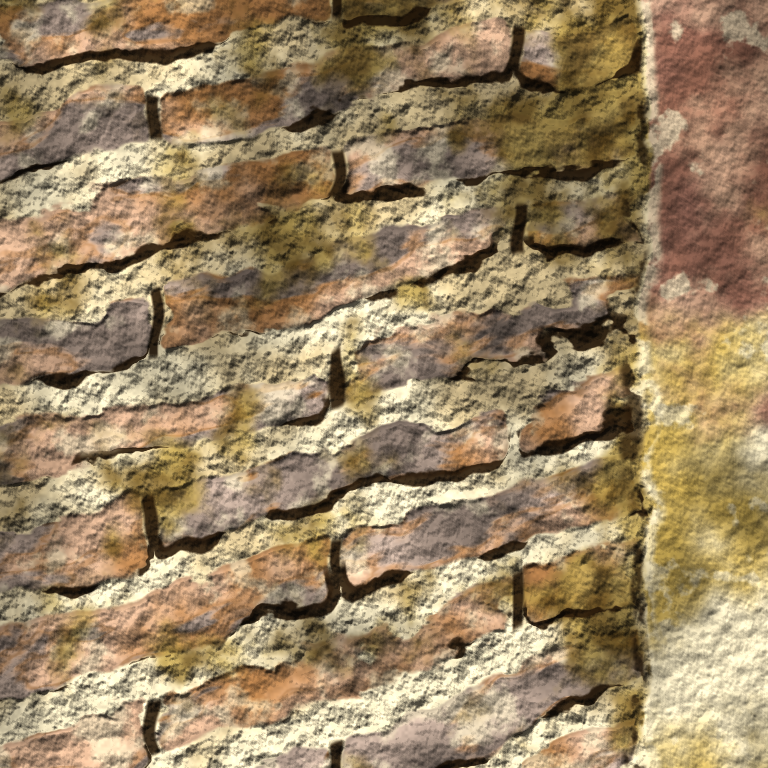
Give the GLSL for this texture, as a Shadertoy shader.

```glsl
// Weathered brick wall with sloping courses, rough lime mortar and a strip of old plaster.

const vec3 CREAM = vec3(0.89, 0.84, 0.70);
const vec3 SAND = vec3(0.77, 0.69, 0.52);
const vec3 CLAY = vec3(0.79, 0.64, 0.52);
const vec3 RUST = vec3(0.64, 0.45, 0.27);
const vec3 SLATE = vec3(0.57, 0.50, 0.45);
const vec3 OCHRE = vec3(0.64, 0.54, 0.27);
const vec3 MOSS = vec3(0.38, 0.29, 0.11);
const vec3 MAROON = vec3(0.59, 0.39, 0.33);
const vec3 CREVICE = vec3(0.13, 0.08, 0.03);

const float BRICK_LENGTH = 0.475;
const float FIRST_JOINT = 0.20;
const float PLASTER_EDGE = 0.842;
const vec2 LIGHT_DIR = vec2(-0.45, 0.89);
const float LIGHT_STEP = 0.0035;
const float LIGHT_GAIN = 0.80;

struct Brick { float dist; float gap; vec2 id; vec2 local; };

float hash(vec2 p) {
    vec3 q = fract(p.xyx * vec3(0.1031, 0.1030, 0.0973));
    q += dot(q, q.yzx + 33.33);
    return fract((q.x + q.y) * q.z);
}

float noise(vec2 p) {
    vec2 i = floor(p), f = fract(p);
    f = f * f * (3.0 - 2.0 * f);
    return mix(mix(hash(i), hash(i + vec2(1, 0)), f.x),
               mix(hash(i + vec2(0, 1)), hash(i + vec2(1, 1)), f.x), f.y);
}

float fbm(vec2 p) {
    float sum = 0.0, amp = 0.5;
    for (int i = 0; i < 5; i++) {
        sum += amp * noise(p);
        p = mat2(1.6, 1.2, -1.2, 1.6) * p + 17.3;
        amp *= 0.5;
    }
    return sum / 0.97;
}

// Courses fan out: the slope and the pitch both change across the wall.
Brick brickAt(vec2 p) {
    vec2 w = p;
    w.y += 0.036 * (noise(p * 8.0 + 3.0) - 0.5) + 0.012 * (noise(p * 34.0) - 0.5);
    w.x += 0.018 * (noise(p * 22.0 + 9.0) - 0.5);
    float pitch = 0.139 - 0.0272 * w.x;
    float course = (0.818 - w.y + 0.163 * w.x) / pitch;
    float row = floor(course + 0.5);
    float s = (w.x - FIRST_JOINT) / BRICK_LENGTH - 0.5 * mod(row, 2.0);
    Brick b;
    b.id = vec2(floor(s), row) + 20.0;
    b.local = vec2((fract(s) - 0.5) * BRICK_LENGTH, (row - course) * pitch);
    vec2 size = vec2(0.229, pitch * (0.30 + 0.07 * hash(b.id)));
    vec2 q = abs(b.local) - size + 0.014;
    b.dist = length(max(q, 0.0)) + min(max(q.x, q.y), 0.0) - 0.014;
    b.dist = max(b.dist, w.x - 0.815 - 0.02 * noise(p * 15.0));
    // Mortar smeared over parts of the brick faces
    float smear = fbm(p * vec2(9.0, 15.0) + 23.0);
    b.dist += 0.12 * max(smear - 0.55, 0.0) + 0.012 * (fbm(p * 42.0) - 0.5);
    float open = step(0.25, hash(vec2(floor(s + 0.5), row) + 51.0));
    b.gap = open * smoothstep(0.010, 0.005, abs(0.5 * BRICK_LENGTH - abs(b.local.x)))
          * smoothstep(0.040, 0.030, abs(b.local.y)) * step(w.x, 0.80);
    return b;
}

float plasterDist(vec2 p) {
    return p.x - PLASTER_EDGE - 0.04 * (fbm(p * 15.0) - 0.5);
}

float heightAt(vec2 p) {
    float plaster = smoothstep(-0.006, 0.006, plasterDist(p));
    float brick = smoothstep(0.004, -0.006, brickAt(p).dist) * (1.0 - plaster);
    float rough = mix(mix(0.020, 0.012, brick), 0.009, plaster);
    float ledge = mix(0.001, 0.008, smoothstep(0.35, 0.65, noise(p * 14.0 + 61.0)));
    return ledge * brick + 0.008 * plaster + rough * fbm(p * 52.0);
}

vec3 brickColor(Brick b, vec2 p) {
    vec3 c = mix(CLAY, RUST, smoothstep(0.42, 0.70, fbm(p * 9.0 + b.id) + 0.22 * (hash(b.id + 5.0) - 0.5)));
    float blotch = fbm(b.local * vec2(7.0, 19.0) + b.id * 7.3);
    c = mix(c, RUST * 0.9, 0.5 * smoothstep(0.05, 0.0, abs(blotch - 0.52)));
    c = mix(c, SLATE * (0.70 + 0.65 * noise(p * 14.0)), smoothstep(0.52, 0.60, blotch));
    c = mix(c, CREAM, 0.6 * smoothstep(0.52, 0.72, fbm(p * 26.0 + 40.0)));
    return c * mix(0.82, 1.0, smoothstep(0.0, -0.012, b.dist));
}

vec3 plasterColor(vec2 p) {
    float patches = fbm(p * 7.0 + 12.0);
    vec3 c = mix(OCHRE * 1.13, CREAM, smoothstep(0.28, 0.64, patches + 0.06 * sin(p.y * 13.0)));
    float paint = smoothstep(0.46, 0.66, p.y + 0.5 * (fbm(p * 11.0) - 0.5));
    vec3 red = mix(MAROON * 0.88, vec3(0.76, 0.60, 0.50), smoothstep(0.35, 0.68, fbm(p * 15.0 + 6.0)));
    c = mix(c, red, 0.92 * paint);
    return mix(c, CREAM, 0.7 * smoothstep(0.60, 0.70, fbm(p * 24.0 + 70.0)));
}

void mainImage(out vec4 fragColor, in vec2 fragCoord) {
    vec2 p = fragCoord / iResolution.xy;
    Brick b = brickAt(p);
    float edge = plasterDist(p);
    float brick = smoothstep(0.003, -0.003, b.dist);
    float plaster = smoothstep(-0.003, 0.003, edge);

    // Mortar and bricks
    float stain = fbm(p * 8.0 + 31.0) + 0.22 * (p.y - 0.5);
    vec3 mortar = mix(CREAM, SAND, smoothstep(0.38, 0.66, stain));
    mortar *= 0.88 + 0.24 * fbm(p * 60.0);
    vec3 color = mix(mortar, brickColor(b, p), brick);

    // Moss near the plaster and over the upper courses
    float damp = 0.28 * smoothstep(0.70, 0.82, p.x)
               + 0.22 * smoothstep(0.62, 0.92, p.y) * smoothstep(0.10, 0.55, p.x);
    float moss = smoothstep(0.54, 0.82, fbm(p * 13.0 + 8.0) + damp);
    color = mix(color, mix(OCHRE, MOSS, smoothstep(0.3, 0.65, fbm(p * 28.0))), 0.85 * moss);

    // Open joints and broken, shadowed cracks below the bricks
    float width = 0.010 * smoothstep(0.42, 0.66, fbm(p * 12.0 + 90.0));
    float crack = smoothstep(width + 0.001, width - 0.003, abs(b.dist - 0.002))
                * smoothstep(0.0, -0.02, b.local.y) * step(0.001, width);
    color = mix(color, CREVICE, max(0.9 * crack, 0.9 * b.gap) * (1.0 - plaster));

    // Plaster with a pale broken rim and dark pits beside it
    color = mix(color, plasterColor(p), plaster);
    float pits = smoothstep(0.014, 0.004, abs(edge + 0.014)) * smoothstep(0.52, 0.62, fbm(p * 26.0 + 14.0));
    color = mix(color, CREVICE, 0.75 * pits);
    float rim = smoothstep(0.016, 0.004, abs(edge - 0.004));
    color = mix(color, CREAM, 0.7 * rim * smoothstep(0.38, 0.52, fbm(p * 30.0 + 4.0)));

    // Raking light, dappled shade and grain
    float slope = (heightAt(p) - heightAt(p + LIGHT_DIR * LIGHT_STEP)) / LIGHT_STEP;
    color *= clamp(1.02 + LIGHT_GAIN * slope, 0.32, 1.22);
    float shade = smoothstep(0.46, 0.72, fbm(p * 6.0 + 55.0) + 0.15 * (p.y - 0.4));
    color *= 1.0 - 0.30 * shade;
    color *= 0.95 + 0.12 * noise(p * 240.0);
    fragColor = vec4(clamp(color, 0.0, 1.0), 1.0);
}
```
